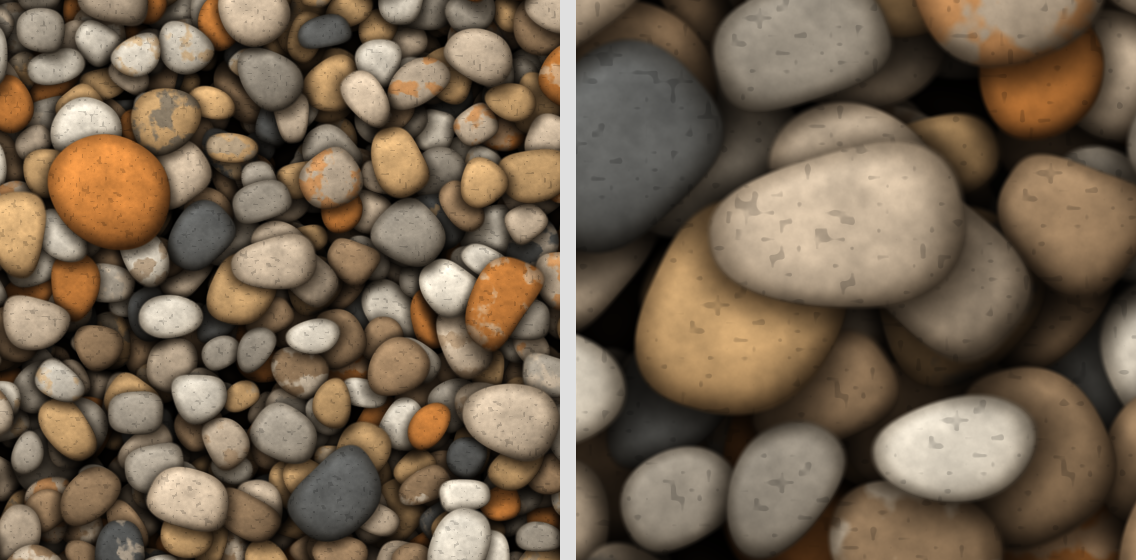
Left: the whole. Right: its middle third, enlarged.
Give the GLSL for this texture, as a three.js fragment shader.

```glsl
#define LAYERS 8
#define CELL 0.112
#define BIG_CELL 0.2
#define DENSITY 0.82
#define BIG_DENSITY 0.25
#define EDGE 0.0018
#define SHADOW_REACH 0.021
#define SHADOW_DEPTH 0.72
#define MOTTLE 0.28
#define GRAIN 0.16
#define EXPOSURE 1.03

varying vec2 vUv;

float hash(vec2 p) {
  return fract(sin(dot(p, vec2(127.1, 311.7))) * 43758.5453);
}

float noise(vec2 p) {
  vec2 i = floor(p), f = fract(p);
  f = f * f * (3.0 - 2.0 * f);
  return mix(mix(hash(i), hash(i + vec2(1.0, 0.0)), f.x),
             mix(hash(i + vec2(0.0, 1.0)), hash(i + 1.0), f.x), f.y);
}

float fbm(vec2 p) {
  float sum = 0.0, gain = 0.53;
  for (int k = 0; k < 4; k++) {
    sum += gain * noise(p);
    p = mat2(1.6, 1.2, -1.2, 1.6) * p + 5.3;
    gain *= 0.5;
  }
  return sum;
}

mat2 rotation(float a) {
  float c = cos(a), s = sin(a);
  return mat2(c, s, -s, c);
}

// Mineral colours, chosen by cumulative share
vec3 stoneColor(float pick) {
  vec3 c = vec3(0.86, 0.82, 0.75);                        // white quartz
  c = mix(c, vec3(0.78, 0.70, 0.60), step(0.16, pick));   // beige
  c = mix(c, vec3(0.76, 0.61, 0.42), step(0.38, pick));   // tan
  c = mix(c, vec3(0.59, 0.48, 0.36), step(0.56, pick));   // brown
  c = mix(c, vec3(0.76, 0.48, 0.23), step(0.70, pick));   // ochre
  c = mix(c, vec3(0.62, 0.58, 0.52), step(0.81, pick));   // grey
  c = mix(c, vec3(0.35, 0.35, 0.34), step(0.91, pick));   // slate
  return c;
}

// Rounded outline: 0 at the centre, 1 on the rim
float outline(vec2 q, vec2 seed) {
  float taper = 0.44 * (hash(seed + 6.1) - 0.5);
  float bend = 0.36 * (hash(seed + 7.3) - 0.5);
  q.y = q.y * (1.0 + taper * q.x) + bend * (q.x * q.x - 0.4);
  float power = mix(2.0, 2.7, hash(seed + 8.9));
  vec2 a = pow(abs(q) + 0.0001, vec2(power));
  float wobble = sin(2.6 * q.x + seed.x) * sin(2.6 * q.y + seed.y);
  return pow(a.x + a.y, 1.0 / power) + 0.05 * wobble;
}

// Mottled, speckled and sometimes two-toned surface
vec3 surface(vec2 p, vec2 seed) {
  float kind = hash(seed + 9.7);
  vec3 c = stoneColor(kind);
  c *= 0.91 + 0.18 * hash(seed + 10.3);
  float blotch = fbm(p * 32.0 + seed * 3.7);
  float patched = step(0.72, hash(seed + 11.9));
  vec3 other = stoneColor(fract(kind + 0.45));
  c = mix(c, other, 0.65 * patched * smoothstep(0.48, 0.62, blotch));
  c *= 1.0 + MOTTLE * (blotch - 0.5);
  c *= 1.0 + GRAIN * (fbm(p * 150.0 + seed) - 0.5);
  float pits = smoothstep(0.77, 0.9, noise(p * 190.0 + seed * 2.3));
  return c * (1.0 - 0.16 * pits);
}

void main() {
  vec3 color = vec3(0.06, 0.04, 0.025);
  vec3 sun = normalize(vec3(-0.25, 0.55, 0.85));

  // Stack the layers from the deepest to the topmost
  for (int l = 0; l < LAYERS; l++) {
    float layer = float(l);
    float height = layer / float(LAYERS - 1);
    float big = step(float(LAYERS) - 1.5, layer);
    float size = mix(CELL * (0.86 + 0.28 * fract(layer * 0.618)), BIG_CELL, big);
    mat2 turn = rotation(layer * 1.7 + 0.4);
    vec2 grid = turn * vUv / size + layer * 7.37;
    vec2 home = floor(grid);

    for (int j = -1; j <= 1; j++) {
      for (int i = -1; i <= 1; i++) {
        vec2 cell = home + vec2(float(i), float(j));
        vec2 seed = cell + layer * 31.7;
        if (hash(seed) > mix(DENSITY, BIG_DENSITY, big)) continue;

        // Place, size and turn the stone
        vec2 jitter = vec2(hash(seed + 1.3), hash(seed + 2.7)) - 0.5;
        vec2 p = (grid - cell - 0.5 - 0.38 * jitter) * size * turn;
        float radius = size * mix(0.35, 0.56, hash(seed + 3.1));
        float aspect = mix(0.57, 0.95, hash(seed + 4.9));
        vec2 q = rotation(6.2832 * hash(seed + 5.7)) * p;
        float rim = outline(q / vec2(radius, radius * aspect), seed);
        float dist = (rim - 1.0) * radius * aspect;

        // Contact shadow on the stones below
        float reach = dist + 0.005 * clamp(p.y / radius, -1.0, 1.0);
        float lit = smoothstep(-0.008, SHADOW_REACH, reach);
        color *= mix(vec3(1.0 - SHADOW_DEPTH) * vec3(1.08, 1.0, 0.9), vec3(1.0), lit);

        // Domed shading
        float cover = 1.0 - smoothstep(-EDGE, EDGE, dist);
        if (cover > 0.0) {
          float dome = sqrt(max(0.0, 1.0 - rim * rim));
          vec3 normal = normalize(vec3(p / radius * rim, 0.35 + dome));
          float light = 0.36 + 0.8 * max(dot(normal, sun), 0.0);
          light *= 1.0 - 0.28 * smoothstep(0.7, 1.0, rim);
          light *= mix(0.74, 1.0, height);
          vec3 stone = surface(p, seed) * pow(vec3(light), vec3(0.94, 1.0, 1.08));
          color = mix(color, stone, cover);
        }
      }
    }
  }
  gl_FragColor = vec4(min(color * EXPOSURE, 1.0), 1.0);
}
```
